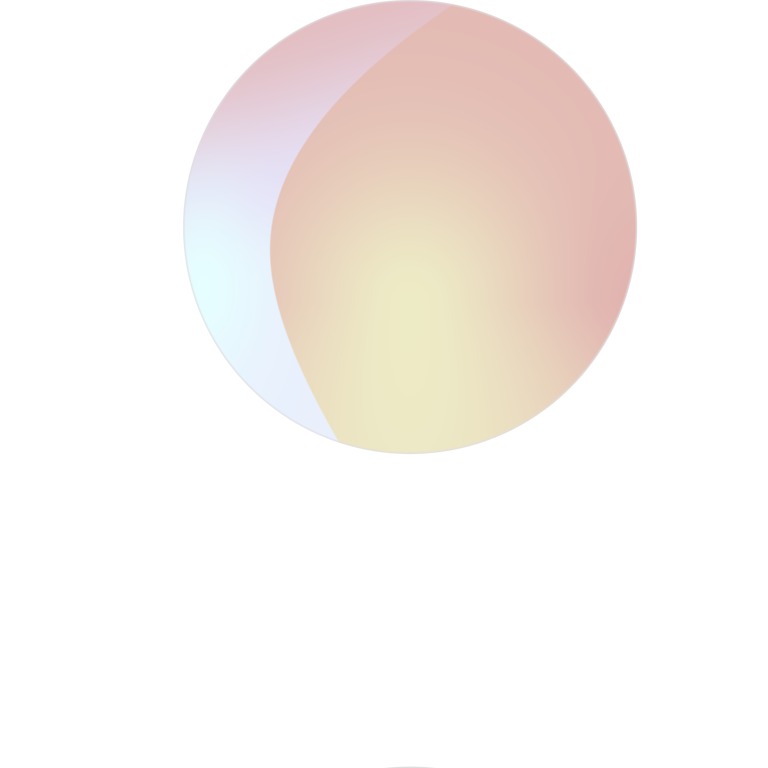
This background is drawn by a Shadertoy shader. Its source:

```glsl
// A pastel disc on white, split by a curved edge into a cool crescent and a
// warm body. Both halves are blended from soft glows; a thin grey rim outlines
// the disc, and the crown of a second disc peeks in at the bottom.

const vec3 WHITE    = vec3(1.0);
const vec3 RIM      = vec3(0.87, 0.87, 0.88);
const vec3 PINK     = vec3(0.89, 0.73, 0.705);
const vec3 ROSE     = vec3(0.88, 0.69, 0.685);
const vec3 CREAM    = vec3(0.93, 0.92, 0.775);
const vec3 BLUSH    = vec3(0.89, 0.745, 0.76);
const vec3 LAVENDER = vec3(0.90, 0.88, 0.965);
const vec3 ICE      = vec3(0.915, 0.94, 0.99);
const vec3 CYAN     = vec3(0.90, 0.995, 1.0);

const vec2 DISC_CENTER = vec2(0.534, 0.7044);
const float DISC_RADIUS = 0.2956;

// Elliptical gaussian falloff: 1 at the center, fading over the given size
float glow(vec2 p, vec2 center, vec2 size) {
    vec2 d = (p - center) / size;
    return exp(-dot(d, d));
}

// Antialiased coverage of the negative side of a distance
float coverage(float dist, float pixel) {
    return 1.0 - smoothstep(-pixel, pixel, dist);
}

float circleDistance(vec2 p, vec2 center, float radius) {
    return length(p - center) - radius;
}

// Signed distance to the crescent's inner edge: parabolic above its
// leftmost point, straightening below it; positive inside the body
float bodyDistance(vec2 p) {
    float dy = p.y - 0.6745;
    float below = max(-dy, 0.0);
    float bend = 2.33 / (1.0 + 2.5 * below);
    float slope = 2.0 * bend * dy;
    float edgeX = 0.3516 + bend * dy * dy;
    return (p.x - edgeX) / sqrt(1.0 + slope * slope);
}

// Warm body: cream light spreading downward over pink
vec3 bodyColor(vec2 p) {
    vec2 lightCenter = vec2(0.534, 0.605);
    float below = max(lightCenter.y - p.y, 0.0);
    float width = 0.168 + 0.6 * below;
    float height = p.y > lightCenter.y ? 0.19 : 0.8;
    vec3 base = mix(PINK, ROSE, glow(p, vec2(0.81, 0.60), vec2(0.10, 0.13)));
    return mix(base, CREAM, glow(p, lightCenter, vec2(width, height)));
}

// Cool crescent: blush at the top, lavender, then icy blue with a cyan glow
vec3 crescentColor(vec2 p) {
    float level = p.y - 0.3 * (p.x - 0.3);
    vec3 color = mix(ICE, LAVENDER, smoothstep(0.62, 0.76, level));
    color = mix(color, BLUSH, smoothstep(0.73, 0.95, level));
    return mix(color, CYAN, glow(p, vec2(0.265, 0.625), vec2(0.075, 0.13)));
}

void mainImage(out vec4 fragColor, in vec2 fragCoord) {
    vec2 p = fragCoord / iResolution.xy;
    float pixel = 0.8 / iResolution.y;
    vec3 color = WHITE;

    // Crown of the lower disc
    float lowerDisc = circleDistance(p, vec2(DISC_CENTER.x, 0.0018 - DISC_RADIUS), DISC_RADIUS);
    color = mix(color, RIM, coverage(lowerDisc, pixel));

    // Main disc: crescent, body, then rim
    float disc = circleDistance(p, DISC_CENTER, DISC_RADIUS);
    float bodyMask = coverage(-bodyDistance(p), pixel * 1.3);
    vec3 fill = mix(crescentColor(p), bodyColor(p), bodyMask);
    fill = mix(fill, RIM, 0.7 * smoothstep(-0.0035, -0.0005, disc));
    color = mix(color, fill, coverage(disc, pixel));

    fragColor = vec4(color, 1.0);
}
```
